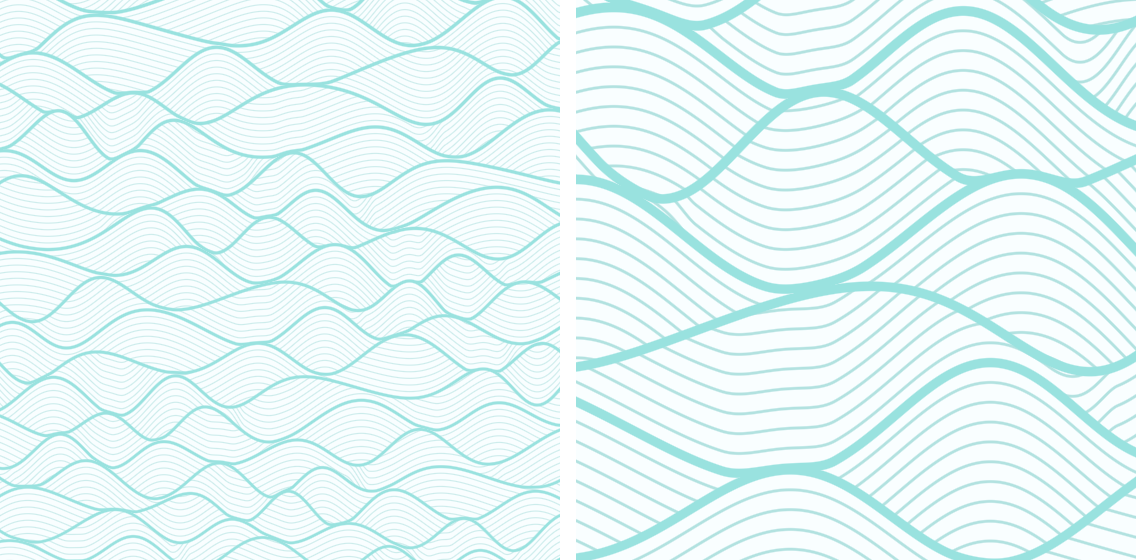
Left: the whole. Right: its middle third, enlarged.
Reproduce this pattern procedurally as a WebGL 1 fragment shader.

```glsl
precision highp float;
// Stacked wave outlines that meet in narrow necks and enclose lens-shaped cells.
// Neighbouring curves run roughly in antiphase and merge through a smooth maximum;
// each cell is hatched with fine lines that follow its upper or its lower edge.

uniform vec2 u_resolution;

#define ROWS 21            // number of wave outlines
#define SWELL 0.54         // wave amplitude relative to row spacing
#define DISORDER 1.7       // random phase shift between rows
#define MERGE 0.012        // softness where outlines meet
#define OUTLINE 0.0057     // outline width
#define HATCH_GAP 0.0118   // spacing of the fine lines
#define HATCH_WIDTH 0.0017 // width of the fine lines
#define HILL_SHARE 0.55    // share of cells hatched along their upper edge
#define PAPER vec3(0.975, 0.995, 1.0)
#define AQUA vec3(0.60, 0.885, 0.875)
#define PALE_AQUA vec3(0.70, 0.885, 0.88)

const float TAU = 6.28319;

float hash(vec2 p) {
  return fract(sin(dot(p, vec2(12.99, 78.23))) * 43758.5);
}

vec2 smoothMax(vec2 a, vec2 b) {
  vec2 h = max(MERGE - abs(a - b), 0.0) / MERGE;
  return max(a, b) + h * h * MERGE * 0.25;
}

// Phase of one outline: waves get longer towards the top.
vec2 wavePhase(float row, vec2 x) {
  float frequency = mix(4.9, 2.9, row / float(ROWS));
  float shift = 0.5 * TAU * row + DISORDER * (hash(vec2(row, 3.0)) - 0.5);
  return TAU * frequency * x + shift
       + 0.8 * sin(6.3 * x + 0.7 * row)
       + 0.5 * sin(11.0 * x - 1.3 * row);
}

// Height of one outline at two neighbouring x positions.
vec2 waveHeight(float row, vec2 x) {
  float t = row / float(ROWS);
  float base = -0.08 + 1.16 * t * (0.78 + 0.22 * t);
  float spacing = 1.16 / float(ROWS) * (0.78 + 0.44 * t);
  vec2 swell = SWELL * (1.0 + 0.28 * sin(7.0 * x + 2.4 * row));
  vec2 drift = 0.2 * sin(4.2 * x + 0.55 * row);
  return base + spacing * (swell * sin(wavePhase(row, x)) + drift);
}

// 1 where hatching follows the upper edge, 0 the lower; switches at the necks.
vec2 hatchSide(float row, vec2 x) {
  vec2 cell = wavePhase(row, x) / TAU + 0.15;
  float id = floor(cell.x);
  float here = step(hash(vec2(id, row)), HILL_SHARE);
  float next = step(hash(vec2(id + 1.0, row)), HILL_SHARE);
  return mix(vec2(here), vec2(next), smoothstep(0.8, 1.0, cell - id));
}

// Length of the gradient of y - f(x), from two samples of f.
float gradientLength(vec2 samples, float dx) {
  return length(vec2(1.0, (samples.y - samples.x) / dx));
}

// Antialiased coverage of a stroke.
float stroke(float dist, float width, float pixel) {
  return clamp((0.5 * width - dist) / pixel + 0.5, 0.0, 1.0)
       * min(1.0, width / pixel);
}

void main() {
  float pixel = 1.0 / u_resolution.y;
  vec2 p = gl_FragCoord.xy * pixel;
  const float dx = 0.001;
  vec2 x = vec2(p.x, p.x + dx);

  // Walk up the outlines: nearest one, and the pair enclosing this point.
  vec2 previous = vec2(-1.0);
  vec2 lower = vec2(-1.0);
  vec2 upper = vec2(2.0);
  float cellRow = 0.0;
  float outlineDist = 1.0;
  for (int i = 0; i <= ROWS; i++) {
    float row = float(i);
    vec2 edge = smoothMax(previous, waveHeight(row, x));
    outlineDist = min(outlineDist, abs(p.y - edge.x) / gradientLength(edge, dx));
    if (p.y >= previous.x && p.y < edge.x) {
      lower = previous;
      upper = edge;
      cellRow = row;
    }
    previous = edge;
  }

  // Fine lines: vertical copies of the chosen edge.
  vec2 guide = mix(lower, upper, hatchSide(cellRow, x));
  float offset = (p.y - guide.x) / HATCH_GAP;
  float hatchDist = abs(fract(offset + 0.5) - 0.5) * HATCH_GAP
                  / gradientLength(guide, dx);

  float thickness = OUTLINE * mix(0.88, 1.1, p.y);
  vec3 color = mix(PAPER, PALE_AQUA, stroke(hatchDist, HATCH_WIDTH, 1.3 * pixel));
  color = mix(color, AQUA, stroke(outlineDist, thickness, 1.3 * pixel));
  gl_FragColor = vec4(color, 1.0);
}
```
